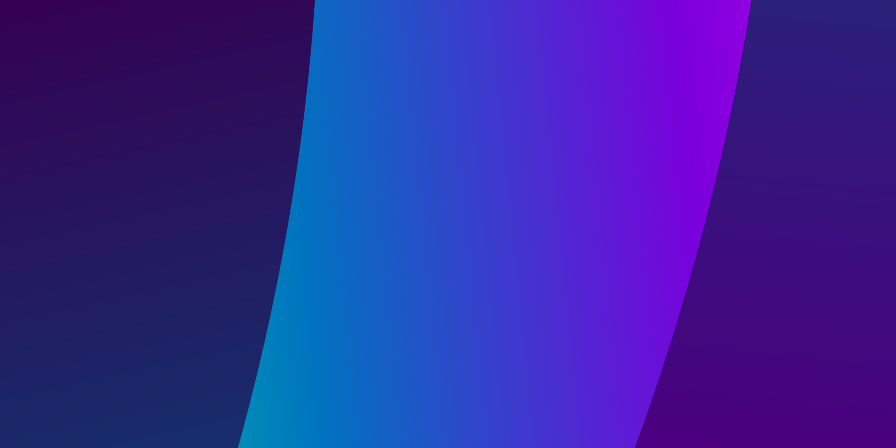
Give the GLSL for this background, as a Shadertoy shader.

```glsl
#define LEFT_EDGE vec3(0.531, 0.276, -0.104)
#define RIGHT_EDGE vec3(1.417, 0.364, -0.104)
#define BAND_TILT 0.10
#define BAND_STOPS vec4(0.48, 0.67, 1.56, 1.73)
#define LEFT_TILT 0.22
#define RIGHT_TILT 0.10

const vec3 TEAL = vec3(0.00, 0.55, 0.72);
const vec3 AZURE = vec3(0.00, 0.45, 0.75);
const vec3 VIOLET = vec3(0.48, 0.00, 0.86);
const vec3 MAGENTA = vec3(0.57, 0.00, 0.88);
const vec3 PLUM = vec3(0.21, 0.00, 0.33);
const vec3 NAVY = vec3(0.10, 0.16, 0.41);
const vec3 PURPLE = vec3(0.29, 0.00, 0.50);
const vec3 INDIGO = vec3(0.17, 0.12, 0.48);

// Approximate signed distance to the parabola x = a + b*y + c*y*y
float edgeDistance(vec2 p, vec3 curve) {
    float x = curve.x + p.y * (curve.y + p.y * curve.z);
    float slope = curve.y + 2.0 * curve.z * p.y;
    return (p.x - x) / sqrt(1.0 + slope * slope);
}

// Position between two stops, from 0 to 1
float ramp(float a, float b, float s) {
    return clamp((s - a) / (b - a), 0.0, 1.0);
}

vec3 bandColor(vec2 p) {
    float s = p.x + BAND_TILT * (p.y - 0.5);
    vec4 stops = BAND_STOPS;
    vec3 color = mix(TEAL, AZURE, ramp(stops.x, stops.y, s));
    color = mix(color, VIOLET, ramp(stops.y, stops.z, s));
    return mix(color, MAGENTA, ramp(stops.z, stops.w, s));
}

void mainImage(out vec4 fragColor, in vec2 fragCoord) {
    // Canvas spans 2 by 1 units
    vec2 p = fragCoord / iResolution.xy * vec2(2.0, 1.0);
    float blur = 1.0 / iResolution.x;

    // Side panels
    float leftShade = 1.0 - p.y + LEFT_TILT * p.x;
    float rightShade = p.y + RIGHT_TILT * (p.x - 1.7);
    vec3 leftPanel = mix(PLUM, NAVY, clamp(leftShade, 0.0, 1.2));
    vec3 rightPanel = mix(PURPLE, INDIGO, clamp(rightShade, 0.0, 1.0));

    // Curved band between the panels
    float pastLeft = smoothstep(-blur, blur, edgeDistance(p, LEFT_EDGE));
    float pastRight = smoothstep(-blur, blur, edgeDistance(p, RIGHT_EDGE));
    vec3 color = mix(leftPanel, bandColor(p), pastLeft);
    color = mix(color, rightPanel, pastRight);

    fragColor = vec4(color, 1.0);
}
```
